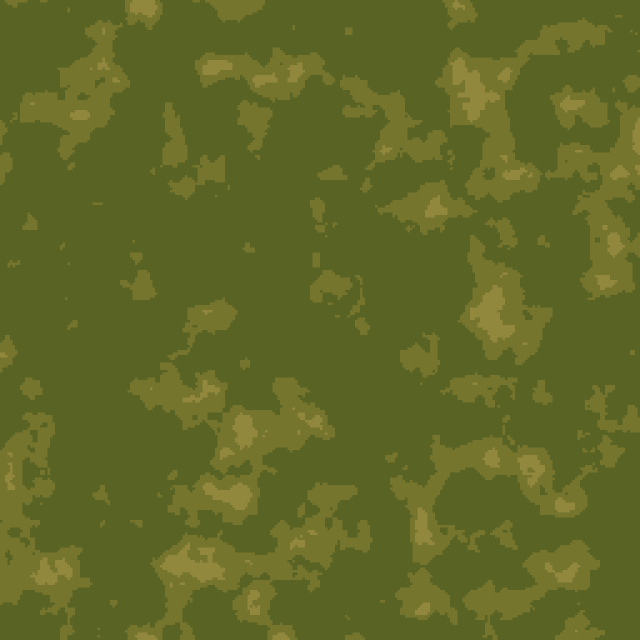
Reproduce this texture procedurally as a WebGL 2 fragment shader.

```glsl
#version 300 es
precision highp float;
precision highp int;
// Mossy ground: blocky patches of dry olive with pale cores on dark green.

uniform vec2 u_resolution;
out vec4 fragColor;

const float BLOCKS = 256.0;       // square blocks across the canvas
const float PATCH_CELLS = 18.0;   // coarsest noise cells across the canvas
const int OCTAVES = 4;
const float GAIN = 0.5;
const float DRY_LEVEL = 0.576;
const float PALE_LEVEL = 0.743;
const int SUBSAMPLES = 2;         // per axis, smooths block edges

const vec3 MOSS = vec3(0.35, 0.39, 0.14);
const vec3 DRY = vec3(0.46, 0.46, 0.18);
const vec3 PALE = vec3(0.57, 0.53, 0.24);

// Integer hash of a lattice point and a seed, mapped to 0..1
float hash(ivec2 point, int seed) {
    uvec3 v = uvec3(ivec3(point, seed)) * 1664525u + 1013904223u;
    v.x += v.y * v.z;
    v.y += v.z * v.x;
    v.z += v.x * v.y;
    v ^= v >> 16u;
    v.x += v.y * v.z;
    v.y += v.z * v.x;
    v.z += v.x * v.y;
    return float(v.z >> 8u) / 16777216.0;
}

// Smoothly interpolated lattice values
float valueNoise(vec2 p, int seed) {
    ivec2 cell = ivec2(floor(p));
    vec2 f = fract(p);
    vec2 w = f * f * (3.0 - 2.0 * f);
    float bottom = mix(hash(cell, seed), hash(cell + ivec2(1, 0), seed), w.x);
    float top = mix(hash(cell + ivec2(0, 1), seed), hash(cell + ivec2(1, 1), seed), w.x);
    return mix(bottom, top, w.y);
}

// Octave sum, normalised to 0..1
float fractalNoise(vec2 p, int octaves, float gain) {
    float sum = 0.0;
    float total = 0.0;
    float amplitude = 1.0;
    for (int i = 0; i < octaves; i++) {
        sum += amplitude * valueNoise(p, i + 11);
        total += amplitude;
        amplitude *= gain;
        p = p * 2.0 + vec2(0.37, 0.61);
    }
    return sum / total;
}

// Flat colour of the block that holds a canvas position
vec3 groundColor(vec2 uv) {
    vec2 blockCenter = (floor(uv * BLOCKS) + 0.5) / BLOCKS;
    float height = fractalNoise(blockCenter * PATCH_CELLS, OCTAVES, GAIN);
    vec3 color = mix(MOSS, DRY, step(DRY_LEVEL, height));
    return mix(color, PALE, step(PALE_LEVEL, height));
}

void main() {
    float canvasSize = min(u_resolution.x, u_resolution.y);
    vec2 corner = gl_FragCoord.xy - 0.5;
    vec3 color = vec3(0.0);

    // Average a small grid of samples inside the pixel
    for (int y = 0; y < SUBSAMPLES; y++) {
        for (int x = 0; x < SUBSAMPLES; x++) {
            vec2 offset = (vec2(x, y) + 0.5) / float(SUBSAMPLES);
            color += groundColor((corner + offset) / canvasSize);
        }
    }
    fragColor = vec4(color / float(SUBSAMPLES * SUBSAMPLES), 1.0);
}
```
